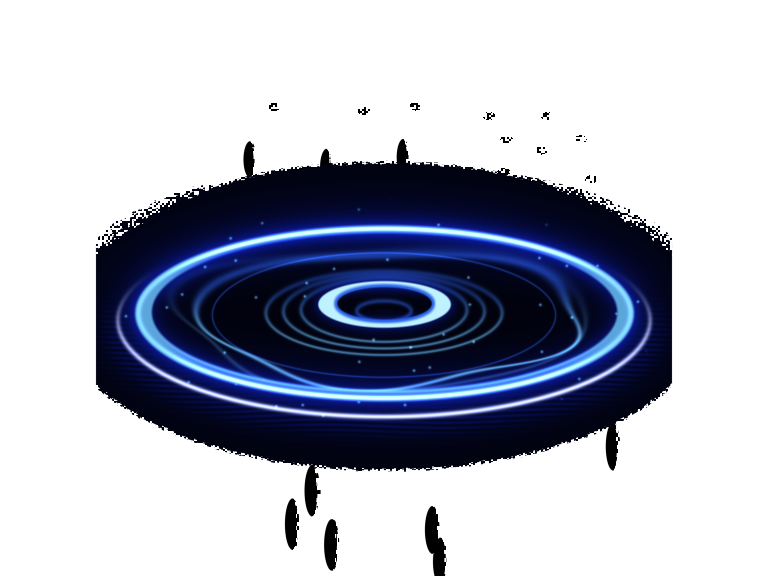
Give the GLSL for this background, as a Shadertoy shader.

```glsl
// A glowing blue portal seen at a slant on a torn black disc over white.
// Rings are elliptical distance fields lit by falloffs; the wavy loops add
// angular harmonics, and hashed cells fray the disc and scatter the debris.

// Lengths are percent of the canvas height, measured from its centre.
const vec2 DISC_CENTRE = vec2(0.0, -4.9);
const vec2 DISC_SIZE = vec2(56.0, 26.7);
const float DISC_CLIP = 50.0;
const vec2 RING_CENTRE = vec2(0.1, -4.4);
const vec2 RING_SIZE = vec2(43.3, 15.3);
const vec2 RING_HOLE = vec2(40.4, 13.7);
const vec2 HALO_CENTRE = vec2(0.0, -5.55);
const vec2 HALO_SIZE = vec2(46.2, 16.8);
const vec2 CORE_CENTRE = vec2(0.1, -2.85);
const vec2 CORE_SIZE = vec2(11.5, 4.05);
const vec2 CORE_HOLE = vec2(8.2, 2.85);
const vec2 WAVE_CENTRE = vec2(0.0, -5.2);
const vec2 WAVE_SIZE = vec2(32.8, 11.46);
const float GRAIN = 0.35;

const vec3 NIGHT = vec3(0.004, 0.008, 0.05);
const vec3 NAVY = vec3(0.02, 0.05, 0.34);
const vec3 ROYAL = vec3(0.05, 0.14, 0.80);
const vec3 STEEL = vec3(0.13, 0.29, 0.66);
const vec3 TEAL = vec3(0.39, 0.70, 0.84);
const vec3 ICE = vec3(0.75, 0.95, 1.0);

float hash(vec2 p) {
    return fract(sin(dot(p, vec2(127.1, 311.7))) * 43758.55);
}

// Approximate signed distance to an ellipse whose radius is scaled by r.
float ellipse(vec2 p, vec2 size, float r) {
    float k = length(p / size);
    return k * (k - r) / max(length(p / (size * size)), 1e-4);
}

float fill(float d, float soft) { return 1.0 - smoothstep(-soft, soft, d); }
float line(float d, float width) { return exp(-d * d / (width * width)); }

// Row of tall flakes, solid at the left and crumbling at the right.
float shards(vec2 p, vec2 first, vec2 stride, float zigzag, int count, vec2 size, float soft) {
    float ink = 0.0;
    float grain = hash(floor(p / vec2(GRAIN, GRAIN * 2.0)));
    for (int i = 0; i < count; i++) {
        vec2 q = p - first - stride * float(i) - vec2(0.0, zigzag * float(i % 2));
        float crumble = smoothstep(-0.2, 1.0, q.x / size.x) * 1.8;
        ink = max(ink, fill(ellipse(q, size, 1.0) + grain * crumble, soft));
    }
    return ink;
}

// Clumps of specks in a band above the disc.
float debris(vec2 p) {
    vec2 cell = floor(p / vec2(8.0, 5.5));
    vec2 q = p - (cell + 0.25 + 0.5 * vec2(hash(cell), hash(cell + 7.0))) * vec2(8.0, 5.5);
    float band = step(18.0, p.y) * step(p.y, 33.0) * step(abs(p.x - 5.0), 36.0);
    float clump = step(0.55, hash(cell + 3.0)) * step(length(q / vec2(1.1, 0.7)), 1.0);
    return band * clump * step(0.55, hash(floor(p / GRAIN)));
}

// Small bright sparks, one in some of the cells.
float sparks(vec2 p) {
    vec2 cell = floor(p / 6.0);
    vec2 q = p - (cell + 0.1 + 0.8 * vec2(hash(cell), hash(cell + 5.0))) * 6.0;
    return line(length(q), 0.25) * step(0.5, hash(cell + 11.0));
}

vec3 portal(vec2 p, float soft) {
    vec2 q = p - RING_CENTRE;
    float ring = ellipse(q, RING_SIZE, 1.0);
    float hole = ellipse(q - vec2(0.0, 0.2), RING_HOLE, 1.0);
    float low = smoothstep(5.0, -6.0, q.y);
    float side = smoothstep(0.6, 0.95, abs(q.x) / RING_SIZE.x);

    // Ambient glow and faint streaks below the ring
    vec3 light = NIGHT + NAVY * 0.75 * exp(-abs(ring + 0.8) / 4.0);
    light += ROYAL * 0.75 * exp(-abs(ring + 0.8) / 1.4);
    float streak = 0.5 + 0.5 * sin(p.y * 7.0 + 2.0 * sin(p.x * 0.15));
    light += NAVY * 0.5 * streak * low * line(ring - 4.0, 2.2);

    // Wavy loops: broad and dim above, fine and bright below
    vec2 w = p - WAVE_CENTRE;
    float a = atan(w.y / WAVE_SIZE.y, w.x / WAVE_SIZE.x);
    float r = 1.01 + 0.031 * cos(a) + 0.042 * sin(3.0 * a) - 0.039 * sin(4.0 * a)
        - 0.022 * cos(5.0 * a) - 0.034 * sin(5.0 * a) - 0.011 * cos(6.0 * a);
    float outerR = 1.09 + 0.06 * sin(3.0 * a) - 0.06 * sin(4.0 * a + 0.4);
    vec3 tint = mix(STEEL * 0.6, TEAL * 0.8, low);
    light += tint * line(ellipse(w, WAVE_SIZE, r), mix(0.75, 0.3, low));
    light += tint * 0.3 * line(ellipse(w, WAVE_SIZE, outerR), mix(0.8, 0.3, low));

    // Concentric ripples
    for (int i = 0; i < 3; i++) {
        float n = float(i);
        float d = ellipse(p + vec2(0.0, 3.8 + 0.27 * n), vec2(14.4 + 3.05 * n, 5.55 + 0.87 * n), 1.0);
        light += tint * 0.75 * line(d, mix(0.45, 0.25, low));
    }
    light += STEEL * 0.5 * line(ellipse(p + vec2(0.0, 4.7), vec2(29.8, 10.8), 1.0), 0.18);
    light += STEEL * 0.6 * line(ellipse(p + vec2(0.0, 4.0), vec2(4.7, 1.75), 1.0), 0.4);
    light += TEAL * 0.7 * sparks(p) * fill(ring - 3.0, 2.0);

    // Main ring with bright rims, then the thin white halo
    float band = fill(ring, soft + 0.2) * fill(-hole, soft + 0.2);
    light = mix(light, mix(ROYAL * 1.3, TEAL, 0.3 + 0.6 * side), band);
    light += ICE * line(ring + 0.6, 0.45) * mix(1.0, 0.25, side);
    light += TEAL * 0.6 * line(hole - 0.1, 0.35) * low * (1.0 - side);
    vec2 h = p - HALO_CENTRE;
    float haloFade = smoothstep(0.6, -0.75, h.y / HALO_SIZE.y);
    light += vec3(0.9, 0.93, 1.0) * haloFade * line(ellipse(h, HALO_SIZE, 1.0), 0.42);

    // Bright core ring
    float core = ellipse(p - CORE_CENTRE, CORE_SIZE, 1.0);
    float coreHole = ellipse(p - CORE_CENTRE - vec2(0.0, 0.15), CORE_HOLE, 1.0);
    light += ROYAL * 0.9 * exp(-abs(core + 0.6) / 0.8);
    vec3 coreTint = mix(STEEL * 1.4, ICE, smoothstep(0.2, 0.9, coreHole));
    return mix(light, coreTint, fill(core, soft + 0.1) * fill(-coreHole, soft + 0.1));
}

void mainImage(out vec4 fragColor, in vec2 fragCoord) {
    vec2 p = 100.0 * (fragCoord - 0.5 * iResolution.xy) / iResolution.y;
    float soft = 70.0 / iResolution.y;

    // Frayed disc, most broken at its upper shoulders
    float fray = 0.7 + 2.3 * smoothstep(22.0, 45.0, abs(p.x)) * step(0.0, p.y);
    float edge = ellipse(p - DISC_CENTRE, DISC_SIZE, 1.0);
    edge += (hash(floor(p / GRAIN)) - 0.5) * fray;
    float disc = fill(max(edge, abs(p.x) - DISC_CLIP), soft);

    // Loose flakes above and below
    float ink = debris(p);
    ink = max(ink, shards(p, vec2(-15.8, -41.0), vec2(3.4, -1.8), 7.6, 3, vec2(1.4, 4.5), soft));
    ink = max(ink, shards(p, vec2(8.5, -42.0), vec2(1.4, -5.5), 0.0, 2, vec2(1.4, 4.2), soft));
    ink = max(ink, shards(p, vec2(39.8, -27.5), vec2(0.0), 0.0, 1, vec2(1.3, 4.2), soft));
    ink = max(ink, shards(p, vec2(-23.2, 22.3), vec2(13.3, 0.2), -1.5, 3, vec2(1.2, 3.2), soft));

    vec3 paper = vec3(1.0 - ink);
    fragColor = vec4(mix(paper, clamp(portal(p, soft), 0.0, 1.0), disc), 1.0);
}
```
